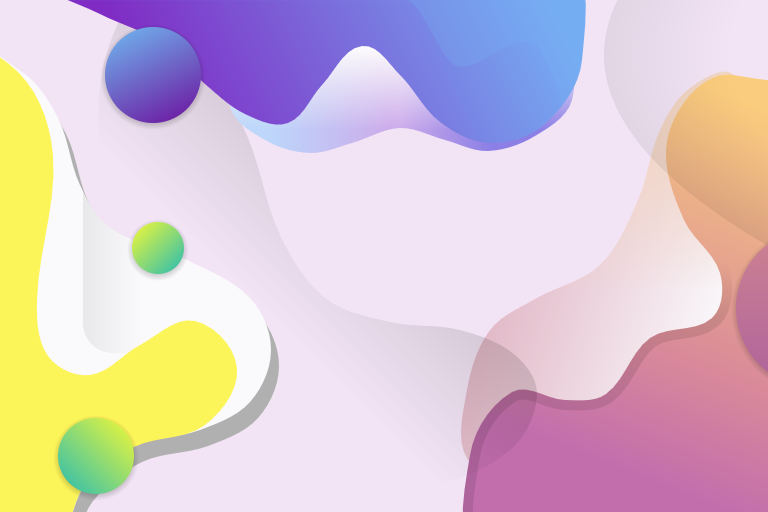
This background is drawn by a Shadertoy shader. Its source:

```glsl
// Flowing gradient blobs and glossy balls on a pale lilac background.

// Design canvas: x runs right, y runs down from the top edge.
const vec2 CANVAS = vec2(768.0, 512.0);
const int N = 14;      // control points per outline
const int STEPS = 7;   // straight pieces per span
const vec2 SHADOW_SHIFT = vec2(8.0, 16.0);

const vec3 LILAC = vec3(0.95, 0.895, 0.96);
const vec3 WHITE = vec3(0.98, 0.975, 0.985);
const vec3 YELLOW = vec3(0.99, 0.96, 0.35);
const vec3 GREY = vec3(0.69);
const vec3 VIOLET = vec3(0.5, 0.17, 0.77);
const vec3 SKY = vec3(0.46, 0.68, 0.95);
const vec3 ICE = vec3(0.74, 0.84, 0.98);
const vec3 LAVENDER = vec3(0.8, 0.67, 0.92);
const vec3 PERIWINKLE = vec3(0.55, 0.5, 0.9);
const vec3 PEACH = vec3(0.98, 0.8, 0.49);
const vec3 ROSE = vec3(0.85, 0.54, 0.6);
const vec3 MAUVE = vec3(0.76, 0.43, 0.68);
const vec3 BLUSH = vec3(0.88, 0.71, 0.77);
const vec3 CREAM = vec3(0.95, 0.84, 0.77);
const vec3 LIME = vec3(0.84, 0.94, 0.28);
const vec3 TEAL = vec3(0.27, 0.77, 0.63);

// Closed outlines, given by spline knots
const vec2[N] YELLOW_WAVE = vec2[N](
    vec2(-60, 45), vec2(18, 72), vec2(53, 155), vec2(37, 300), vec2(48, 356),
    vec2(90, 375), vec2(140, 345), vec2(195, 321), vec2(237, 368), vec2(205, 425),
    vec2(134, 447), vec2(85, 485), vec2(55, 540), vec2(-90, 580));
const vec2[N] WHITE_WAVE = vec2[N](
    vec2(-60, 40), vec2(22, 72), vec2(58, 118), vec2(80, 185), vec2(110, 228),
    vec2(185, 259), vec2(250, 298), vec2(271, 350), vec2(250, 402), vec2(200, 430),
    vec2(134, 446), vec2(85, 485), vec2(55, 540), vec2(-90, 580));
const vec2[N] VIOLET_WAVE = vec2[N](
    vec2(40, -20), vec2(100, 14), vec2(160, 42), vec2(205, 84), vec2(245, 114),
    vec2(288, 123), vec2(322, 85), vec2(362, 46), vec2(400, 75), vec2(440, 122),
    vec2(490, 143), vec2(545, 124), vec2(582, 60), vec2(560, -45));
const vec2[N] ICE_WAVE = vec2[N](
    vec2(230, 106), vec2(265, 140), vec2(310, 153), vec2(352, 143), vec2(400, 128),
    vec2(445, 140), vec2(488, 151), vec2(535, 136), vec2(572, 100), vec2(560, 40),
    vec2(460, 20), vec2(362, 30), vec2(300, 50), vec2(250, 60));
const vec2[N] PEACH_WAVE = vec2[N](
    vec2(870, 130), vec2(733, 75), vec2(690, 95), vec2(666, 150), vec2(684, 220),
    vec2(720, 273), vec2(712, 318), vec2(650, 338), vec2(606, 394), vec2(565, 400),
    vec2(512, 392), vec2(470, 455), vec2(485, 560), vec2(860, 560));
const vec2[N] BLUSH_WAVE = vec2[N](
    vec2(735, 76), vec2(690, 88), vec2(660, 130), vec2(638, 200), vec2(600, 265),
    vec2(535, 299), vec2(490, 330), vec2(467, 390), vec2(468, 460), vec2(520, 470),
    vec2(620, 440), vec2(700, 350), vec2(760, 270), vec2(740, 150));
const vec2[N] SHADE_WAVE = vec2[N](
    vec2(150, -20), vec2(205, 60), vec2(248, 138), vec2(280, 235), vec2(325, 298),
    vec2(390, 322), vec2(460, 330), vec2(515, 355), vec2(537, 395), vec2(510, 450),
    vec2(430, 485), vec2(330, 470), vec2(200, 380), vec2(100, 150));

float ramp(float a, float b, float x) { return clamp((x - a) / (b - a), 0.0, 1.0); }

// Antialiased coverage of a signed distance
float cover(float d) { return clamp(0.5 - d * iResolution.y / CANVAS.y, 0.0, 1.0); }

// Signed distance to a smooth closed spline, negative inside
float blob(vec2 p, vec2 c[N]) {
    float nearest = 1e9, side = 1.0;
    vec2 a = c[0];
    for (int i = 0; i < N; i++) {
        vec2 k0 = c[(i + N - 1) % N], k1 = c[i], k2 = c[(i + 1) % N], k3 = c[(i + 2) % N];
        float span = distance(k1, k2);
        vec2 m1 = span * normalize(k2 - k0), m2 = span * normalize(k3 - k1);
        for (int j = 1; j <= STEPS; j++) {
            float t = float(j) / float(STEPS), u = 1.0 - t;
            vec2 b = mix(k1, k2, t * t * (3.0 - 2.0 * t)) + t * u * (u * m1 - t * m2);
            vec2 e = b - a, w = p - a;
            vec2 q = w - e * clamp(dot(w, e) / dot(e, e), 0.0, 1.0);
            nearest = min(nearest, dot(q, q));
            if ((a.y > p.y) != (b.y > p.y) && w.x < e.x * w.y / e.y) side = -side;
            a = b;
        }
    }
    return side * sqrt(nearest);
}

// Ball with a soft drop shadow; the gradient runs along dir
void ball(inout vec3 col, vec2 p, vec2 centre, float r, vec2 dir, vec3 from, vec3 to) {
    vec2 q = p - centre;
    col *= 1.0 - 0.2 * ramp(r + 5.0, r - 3.0, length(q - vec2(0, 2)));
    col = mix(col, mix(from, to, ramp(-r, r, dot(q, normalize(dir)))), cover(length(q) - r));
}

void mainImage(out vec4 fragColor, in vec2 fragCoord) {
    vec2 p = fragCoord / iResolution.xy * CANVAS;
    p.y = CANVAS.y - p.y;
    vec3 col = LILAC;

    // Right: translucent blush layer, then the peach-to-mauve wave
    vec3 blush = mix(BLUSH, WHITE, ramp(480.0, 730.0, p.x + 0.3 * (p.y - 300.0)));
    blush = mix(blush, CREAM, ramp(290.0, 130.0, p.y));
    col = mix(col, blush, cover(blob(p, BLUSH_WAVE)));
    float peachD = blob(p, PEACH_WAVE), slope = p.y + 0.4 * (CANVAS.x - p.x);
    vec3 peach = mix(PEACH, ROSE, ramp(110.0, 390.0, slope));
    peach = mix(peach, MAUVE, ramp(390.0, 530.0, slope));
    peach *= 1.0 - 0.1 * cover(-peachD - 10.0) * ramp(260.0, 320.0, p.y);
    col = mix(col, peach, cover(peachD));

    // Sheer grey shades
    col *= 1.0 - 0.13 * ramp(-50.0, 170.0, p.x - p.y) * cover(blob(p, SHADE_WAVE));
    float bend = 604.0 + 0.0045 * (p.y - 55.0) * (p.y - 55.0) - p.x;
    col *= 1.0 - 0.07 * cover(bend) * ramp(-130.0, 0.0, bend);

    // Top: icy underlayer, violet wave and its lighter fold
    vec3 ice = mix(ICE, LAVENDER, ramp(270.0, 390.0, p.x));
    ice = mix(ice, PERIWINKLE, ramp(400.0, 490.0, p.x));
    ice = mix(ice, WHITE, ramp(130.0, 50.0, p.y));
    col = mix(col, ice, cover(blob(p, ICE_WAVE)));
    vec3 violet = mix(VIOLET, SKY, ramp(100.0, 550.0, p.x - 0.5 * p.y));
    float fold = 67.0 * smoothstep(405.0, 460.0, p.x) - 25.0 * smoothstep(460.0, 525.0, p.x)
               + 95.0 * smoothstep(530.0, 585.0, p.x);
    violet = mix(violet, SKY, 0.3 * cover((p.y - fold) * 0.7));
    col = mix(col, violet, cover(blob(p, VIOLET_WAVE)));

    // Left: grey shadow, white wave with a crease, yellow wave
    col = mix(col, GREY, cover(blob(p - SHADOW_SHIFT, WHITE_WAVE)));
    vec2 corner = max(vec2(113, 323) - vec2(p.x, CANVAS.y), vec2(0));
    corner.y = max(p.y - 323.0, 0.0);
    vec3 white = WHITE * (1.0 - 0.07 * cover(length(corner) - 30.0) * ramp(140.0, 83.0, p.x));
    col = mix(col, white, cover(blob(p, WHITE_WAVE)));
    col = mix(col, YELLOW, cover(blob(p, YELLOW_WAVE)));

    // Balls
    ball(col, p, vec2(153, 75), 48.0, vec2(1, 2), SKY * 0.95, VIOLET * 0.85);
    ball(col, p, vec2(158, 248), 26.0, vec2(1, 1), LIME, TEAL);
    ball(col, p, vec2(96, 456), 38.0, vec2(-1, 1), LIME, TEAL);
    ball(col, p, vec2(816, 308), 80.0, vec2(0, 1), ROSE * 0.95, MAUVE * 0.9);

    fragColor = vec4(col, 1.0);
}
```
